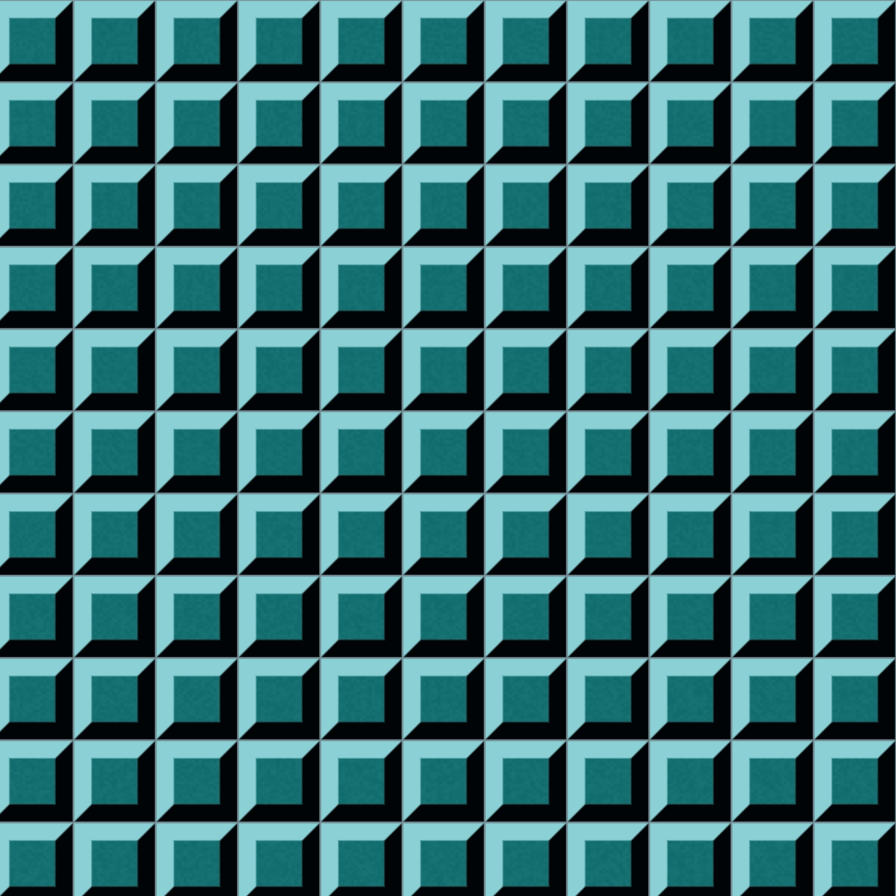
Give the GLSL for this pattern, as a WebGL 2 fragment shader.

```glsl
#version 300 es
precision highp float;
// Grid of bevelled teal tiles, lit from the upper left.
// Each cell is split along its diagonal into a light and a dark bevel,
// topped by a flat square and outlined by a thin grey seam.

#define REPEATS 10.894     // tiles across and down, counted from the top right
#define FACE_HALF 0.28     // half side of the flat square, in cells
#define SEAM_WIDTH 0.022   // fade of the seam on each side, in cells
#define SOFTNESS 0.016     // least blur of the edges, in cells
#define RIM_STRENGTH 0.25  // grey tint on the shaded sides of the square
#define GRAIN 0.035        // strength of the fine mottling
#define GRAIN_SCALE 300.0  // mottling spots across the canvas

uniform vec2 u_resolution;
out vec4 fragColor;

const vec3 FACE_COLOR  = vec3(0.075, 0.435, 0.440);
const vec3 LIGHT_COLOR = vec3(0.545, 0.815, 0.835);
const vec3 DARK_COLOR  = vec3(0.005, 0.015, 0.022);
const vec3 SEAM_COLOR  = vec3(0.460, 0.560, 0.590);
const vec3 RIM_COLOR   = vec3(0.280, 0.370, 0.380);

float hash(vec2 p) {
    return fract(sin(dot(p, vec2(127.1, 311.7))) * 43758.5453);
}

// Smoothly interpolated value noise
float noise(vec2 p) {
    vec2 i = floor(p);
    vec2 f = fract(p);
    f = f * f * (3.0 - 2.0 * f);
    float bottom = mix(hash(i), hash(i + vec2(1.0, 0.0)), f.x);
    float top = mix(hash(i + vec2(0.0, 1.0)), hash(i + 1.0), f.x);
    return mix(bottom, top, f.y);
}

// Coverage inside the zero contour of a signed distance
float coverage(float dist, float blur) {
    return 1.0 - smoothstep(-blur, blur, dist);
}

void main() {
    vec2 uv = gl_FragCoord.xy / u_resolution;
    vec2 cell = fract((uv - 1.0) * REPEATS);
    float pixel = REPEATS / min(u_resolution.x, u_resolution.y);
    float blur = max(SOFTNESS, 0.75 * pixel);

    // Bevels: light on the left and top, dark on the right and bottom
    float diagonal = (cell.x - cell.y) * 0.70711;
    vec3 color = mix(DARK_COLOR, LIGHT_COLOR, coverage(diagonal, blur));

    // Flat square, with a faint rim on its right and bottom sides
    vec2 fromCenter = cell - 0.5;
    vec2 outside = abs(fromCenter) - FACE_HALF;
    float faceDist = max(outside.x, outside.y);
    float shadedDist = max(fromCenter.x, -fromCenter.y) - FACE_HALF;
    float rim = RIM_STRENGTH * smoothstep(-0.04, 0.0, shadedDist);
    float mottle = noise(uv * GRAIN_SCALE) - 0.5;
    vec3 face = mix(FACE_COLOR, RIM_COLOR, rim) + GRAIN * mottle;
    color = mix(color, face, coverage(faceDist, blur));

    // Seam along the cell borders
    vec2 toBorder = min(cell, 1.0 - cell);
    float borderDist = min(toBorder.x, toBorder.y);
    float seam = 1.0 - smoothstep(0.0, max(SEAM_WIDTH, pixel), borderDist);
    color = mix(color, SEAM_COLOR, seam);

    fragColor = vec4(clamp(color, 0.0, 1.0), 1.0);
}
```
